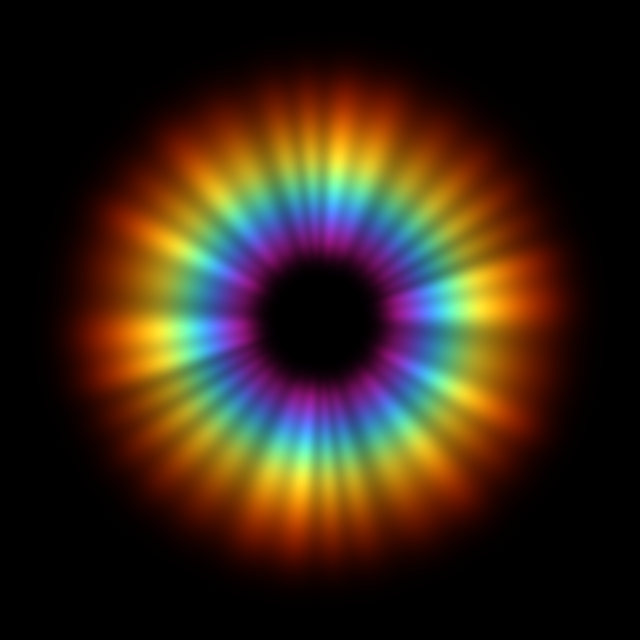
This background is drawn by a three.js fragment shader. Its source:

```glsl
// A glowing spectral ring on black, crossed by soft radial rays.
// Colour comes from radial bell curves, one or two per channel; the rays are
// a cosine over the angle, warped and weighted by layered sines.

varying vec2 vUv;

const float TAU = 6.283185;
const vec2 CENTER = vec2(0.5);

// Bell curves: peak radius, inner width, outer width
const vec3 RED_BAND = vec3(0.260, 0.056, 0.110);
const vec3 GREEN_BAND = vec3(0.220, 0.064, 0.088);
const vec3 BLUE_BAND = vec3(0.172, 0.062, 0.064);
const vec3 VIOLET_BAND = vec3(0.130, 0.045, 0.045);
const float RED_LEVEL = 0.98;
const float VIOLET_RED = 0.58;

// Dark core and outer falloff
const float CORE_START = 0.058;
const float CORE_END = 0.125;
const float FADE_START = 0.35;
const float FADE_END = 0.48;

// Rays: the pattern repeats after half a turn
const float RAYS_PER_HALF = 15.0;
const float RAY_OFFSET = 0.0262;
const float VALLEY_LIGHT = 0.79;
const float MEAN_STRENGTH = 0.83;
const float STRENGTH_RANGE = 0.72;

// Radii between which the fine rays gain their full contrast
const float RAY_SOFT = 0.06;
const float RAY_FULL = 0.24;

float bell(float radius, vec3 band) {
  float offset = radius - band.x;
  float x = offset / (offset < 0.0 ? band.y : band.z);
  return exp(-x * x);
}

// Angular shift that makes the ray spacing uneven
float rayShift(float a) {
  return 0.0356 * cos(a) + 0.0271 * sin(a) + 0.0283 * cos(2.0 * a)
       + 0.0304 * sin(3.0 * a) + 0.0124 * cos(4.0 * a);
}

// Brightness of each ray
float rayStrength(float a) {
  float variation = -0.04 * sin(a)
       + 0.108 * cos(2.0 * a) - 0.046 * sin(2.0 * a)
       + 0.074 * sin(3.0 * a) + 0.072 * cos(4.0 * a)
       + 0.104 * sin(5.0 * a) + 0.080 * sin(6.0 * a)
       + 0.077 * cos(7.0 * a) + 0.059 * sin(7.0 * a);
  return MEAN_STRENGTH + STRENGTH_RANGE * variation;
}

float rays(float angle, float radius) {
  // Solve for the evenly spaced phase by fixed-point steps
  float base = 2.0 * (angle + RAY_OFFSET);
  float phase = base;
  for (int i = 0; i < 5; i++) {
    phase = base - 2.0 * rayShift(phase);
  }
  float contrast = mix(0.5, 1.0, smoothstep(RAY_SOFT, RAY_FULL, radius));
  float wave = 0.5 + 0.5 * contrast * cos(RAYS_PER_HALF * phase);
  return rayStrength(phase) * mix(VALLEY_LIGHT, 1.0, wave);
}

vec3 spectrum(float radius) {
  float red = RED_LEVEL * bell(radius, RED_BAND)
            + VIOLET_RED * bell(radius, VIOLET_BAND);
  return vec3(red, bell(radius, GREEN_BAND), bell(radius, BLUE_BAND));
}

void main() {
  vec2 p = vUv - CENTER;
  float radius = length(p);
  // Keep the angle defined at the exact center
  float angle = radius > 0.0001 ? atan(p.y, p.x) : 0.25 * TAU;

  float envelope = smoothstep(CORE_START, CORE_END, radius)
                 * (1.0 - smoothstep(FADE_START, FADE_END, radius));
  vec3 color = spectrum(radius) * envelope * rays(angle, radius);

  gl_FragColor = vec4(clamp(color, 0.0, 1.0), 1.0);
}
```
